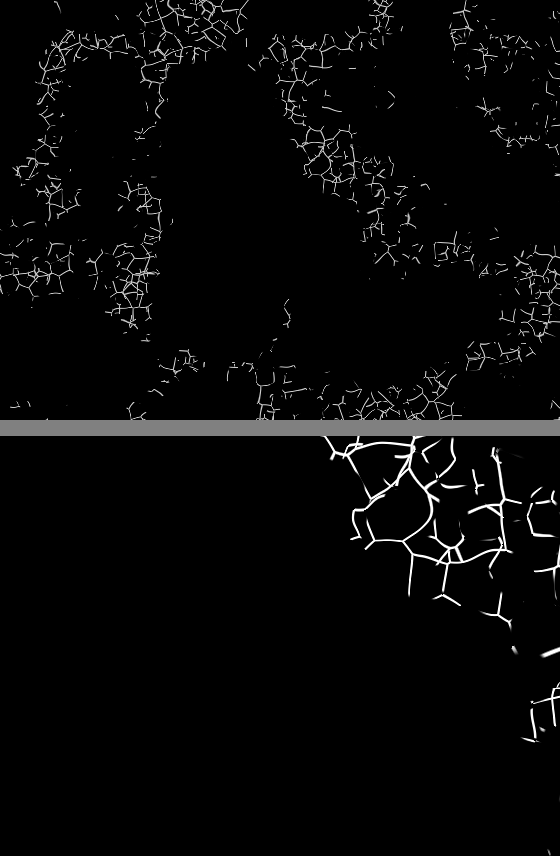
Top, the full canvas; bottom, a detail of the centre.
Give the GLSL for this texture, as a WebGL 1 fragment shader.

```glsl
precision highp float;
// Sparse white hairlines on black: broken branching twigs and tiny specks.
// Voronoi borders give the forks; a banded density map gathers them into
// winding chains, and fine noise snaps them into short fragments.
uniform vec2 u_resolution;

float hash(vec2 p) {
  p = fract(p * vec2(0.1031, 0.1137));
  p += dot(p, p.yx + 33.33);
  return fract((p.x + p.y) * p.x * 17.31 + p.y * 41.7);
}

vec2 hash2(vec2 p) {
  return vec2(hash(p + 3.7), hash(p.yx + 71.3));
}

float noise(vec2 p) {
  vec2 i = floor(p), f = fract(p);
  f = f * f * (3.0 - 2.0 * f);
  return mix(mix(hash(i), hash(i + vec2(1, 0)), f.x),
             mix(hash(i + vec2(0, 1)), hash(i + vec2(1, 1)), f.x), f.y);
}

// Distance to the nearest cell border (x) and a random value of that border (y).
vec2 cellBorder(vec2 p) {
  vec2 home = floor(p), nearestCell = home, toNearest = vec2(0.0);
  float nearest = 9.0;
  for (int y = -1; y <= 1; y++) {
    for (int x = -1; x <= 1; x++) {
      vec2 cell = home + vec2(x, y);
      vec2 toSeed = cell + 0.1 + 0.8 * hash2(cell) - p;
      float d = dot(toSeed, toSeed);
      if (d < nearest) {
        nearest = d;
        toNearest = toSeed;
        nearestCell = cell;
      }
    }
  }
  vec2 border = vec2(9.0, 0.0);
  for (int y = -2; y <= 2; y++) {
    for (int x = -2; x <= 2; x++) {
      vec2 cell = nearestCell + vec2(x, y);
      vec2 toSeed = cell + 0.1 + 0.8 * hash2(cell) - p;
      vec2 across = toSeed - toNearest;
      if (dot(across, across) > 0.0001) {
        float d = dot(0.5 * (toSeed + toNearest), normalize(across));
        if (d < border.x) border = vec2(d, hash(cell + nearestCell + 0.5));
      }
    }
  }
  return border;
}

// Box-filtered coverage of a hairline at distance d.
float hairline(float d, float pixel) {
  float halfWidth = 0.00095;
  float overlap = min(d + 0.5 * pixel, halfWidth) - max(d - 0.5 * pixel, -halfWidth);
  return clamp(overlap / pixel, 0.0, 1.0);
}

// One network of twigs, kept only where the density beats the breaking noise.
float twigs(vec2 uv, float scale, float density, float pixel) {
  vec2 p = uv * scale + 19.0;
  vec2 bend = vec2(noise(p * 1.3), noise(p * 1.3 + 47.0)) - 0.5;
  vec2 border = cellBorder(p + 0.35 * bend);
  float keep = density + 0.3 * (border.y - 0.5) - noise(p * 1.25 + 90.0);
  return hairline(border.x / scale, pixel) * smoothstep(0.0, 0.06, keep);
}

void main() {
  vec2 uv = gl_FragCoord.xy / u_resolution.y;
  float pixel = 1.0 / u_resolution.y;

  // Winding bands around large empty patches
  float terrain = 0.7 * noise(uv * 4.0 + 5.0) + 0.3 * noise(uv * 9.0 + 31.0);
  float density = 0.68 - 3.8 * abs(terrain - 0.5) - 0.4 * (noise(uv * 6.0 + 60.0) - 0.5);

  // Main twigs, then smaller specks and spurs
  float light = twigs(uv, 26.0, density, pixel);
  light = max(light, twigs(uv + 3.0, 43.0, density - 0.22, pixel));

  gl_FragColor = vec4(vec3(light), 1.0);
}
```
